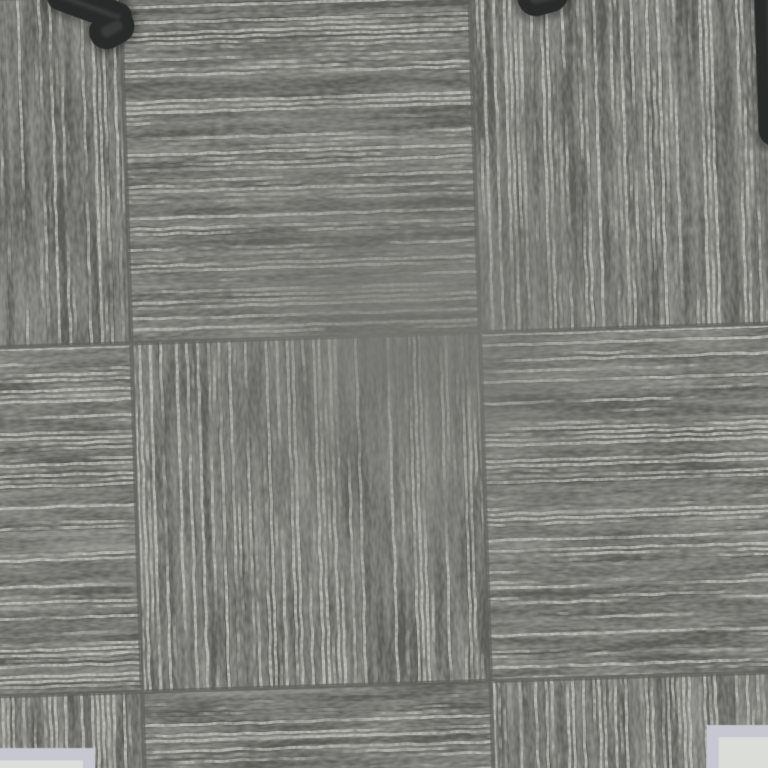
Reproduce this texture procedurally as a three.js fragment shader.

```glsl
// Quarter-turned grey carpet tiles with broken pale threads, chair feet and tray corners.
varying vec2 vUv;

// Layout, in canvas units
const vec2 GRID_CORNER = vec2(0.171, 0.553);
const float TILE_SIZE = 0.454;
const float GRID_ANGLE = 0.031;
const vec2 WORN_CENTRE = vec2(0.52, 0.56);
const float WORN_RADIUS = 0.21;
const float WORN_AMOUNT = 0.68;

// Pile, in tile units
const float THREADS = 66.0;
const float THREAD_HALF = 0.13;
const float THREAD_SOFT = 0.27;
const float THREAD_WOBBLE = 0.3;
const float SEAM_HALF = 0.0035;
const float EDGE = 0.0015;

const vec3 PILE_DARK = vec3(0.355, 0.36, 0.338);
const vec3 PILE_MID = vec3(0.465, 0.467, 0.447);
const vec3 PILE_LIGHT = vec3(0.565, 0.567, 0.547);
const vec3 THREAD_PALE = vec3(0.77, 0.77, 0.745);
const vec3 SEAM_GREY = vec3(0.37, 0.373, 0.355);
const vec3 CHAIR_BLACK = vec3(0.16, 0.17, 0.165);
const vec3 TRAY_RIM = vec3(0.78, 0.78, 0.82);
const vec3 TRAY_INNER = vec3(0.86, 0.865, 0.85);

float hash(vec2 p) {
  vec3 q = fract(vec3(p.xyx) * 0.1031);
  q += dot(q, q.yzx + 33.33);
  return fract((q.x + q.y) * q.z);
}

// Gradient noise, roughly -0.7 to 0.7
float corner(vec2 cell, vec2 offset) {
  float a = 6.2832 * hash(cell);
  return dot(vec2(cos(a), sin(a)), offset);
}

float noise(vec2 p) {
  vec2 i = floor(p), f = p - i;
  vec2 u = f * f * f * (f * (f * 6.0 - 15.0) + 10.0);
  vec2 x = vec2(1.0, 0.0);
  return mix(mix(corner(i, f), corner(i + x, f - x), u.x),
             mix(corner(i + x.yx, f - x.yx), corner(i + 1.0, f - 1.0), u.x), u.y);
}

// Pile of one tile: p.x runs along the threads, p.y across them
vec3 pile(vec2 p, float seed) {
  vec2 q = p + seed * vec2(37.0, 61.0);
  float row = q.y * THREADS + THREAD_WOBBLE * noise(q * vec2(16.0, 21.0));
  float id = floor(row);
  float across = abs(fract(row) - 0.5);

  // Broad bands, streaks and grain
  float tone = 0.55 * noise(q * vec2(1.8, 13.0)) + 0.65 * noise(q * vec2(4.0, 47.0));
  tone += 0.5 * noise(q * vec2(38.0, 110.0));
  tone += 0.32 * (hash(vec2(id, 5.0)) - 0.5);
  vec3 color = mix(PILE_MID, PILE_LIGHT, clamp(1.7 * tone, 0.0, 1.0));
  color = mix(color, PILE_DARK, clamp(-1.9 * tone, 0.0, 1.0));

  // Pale threads that break into long and short dashes
  float strength = hash(vec2(id, 19.0));
  float dash = noise(vec2(q.x * 3.5 + strength * 90.0, id * 1.37));
  dash += 0.4 * noise(vec2(q.x * 24.0, id * 2.71));
  float shown = smoothstep(0.36, 0.85, strength + 0.75 * dash);
  float fleck = 0.8 + 0.5 * noise(vec2(q.x * 75.0, id * 3.17));
  float line = 1.0 - smoothstep(THREAD_HALF, THREAD_HALF + THREAD_SOFT, across);
  return mix(color, THREAD_PALE, clamp(0.83 * line * shown * fleck, 0.0, 1.0));
}

float capsule(vec2 p, vec2 a, vec2 b, float radius) {
  vec2 d = b - a;
  return length(p - a - d * clamp(dot(p - a, d) / dot(d, d), 0.0, 1.0)) - radius;
}

float cover(float d) {
  return 1.0 - smoothstep(-EDGE, EDGE, d);
}

void main() {
  // Turned tile grid
  vec2 axis = vec2(cos(GRID_ANGLE), sin(GRID_ANGLE));
  vec2 d = vUv - GRID_CORNER;
  vec2 grid = vec2(dot(d, axis), dot(d, vec2(-axis.y, axis.x))) / TILE_SIZE;
  vec2 cell = floor(grid);
  vec2 local = grid - cell;
  float turned = mod(cell.x + cell.y, 2.0);
  vec3 color = pile(turned > 0.5 ? local.yx : local, 1.0 + floor(30.0 * hash(cell + 11.0)));
  color *= 0.985 + 0.03 * hash(cell + 3.0);

  // Seams
  vec2 gap = min(local, 1.0 - local);
  float seam = 1.0 - smoothstep(SEAM_HALF, SEAM_HALF * 2.6, min(gap.x, gap.y));
  color = mix(color, SEAM_GREY, 0.7 * seam);

  // Smooth worn patch
  vec2 w = (vUv - WORN_CENTRE) / WORN_RADIUS;
  float worn = WORN_AMOUNT * exp(-dot(w, w)) * (1.0 + 0.5 * noise(vUv * 9.0));
  color = mix(color, PILE_MID * 1.03, clamp(worn, 0.0, 0.85));

  // Chair feet along the top and right
  float feet = capsule(vUv, vec2(0.08, 1.005), vec2(0.153, 0.978), 0.019);
  feet = min(feet, capsule(vUv, vec2(0.139, 0.959), vec2(0.152, 0.966), 0.023));
  feet = min(feet, capsule(vUv, vec2(0.698, 1.003), vec2(0.716, 1.008), 0.024));
  feet = min(feet, capsule(vUv, vec2(1.002, 1.01), vec2(1.008, 0.83), 0.02));
  color *= 1.0 - 0.25 * (1.0 - smoothstep(0.0, 0.014, feet));
  color = mix(color, CHAIR_BLACK + 0.07 * smoothstep(-0.012, -0.02, feet), cover(feet));

  // Tray corners along the bottom
  float tray = min(max(vUv.x - 0.124, vUv.y - 0.026), max(0.92 - vUv.x, vUv.y - 0.056));
  color = mix(color, TRAY_RIM, cover(tray));
  color = mix(color, TRAY_INNER, cover(tray + 0.016));
  gl_FragColor = vec4(color, 1.0);
}
```
